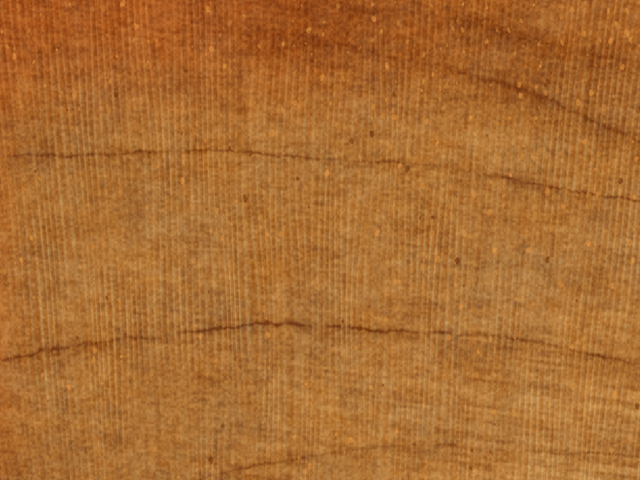
This texture is drawn by a Shadertoy shader. Its source:

```glsl
// Macro view of cut wood: fine near-vertical rays, arched growth ring lines,
// orange flecks and faint slanted scratches over a warm brown ground.
// Layered noise sets the tone, a three-colour ramp paints it.
#define DARK_WOOD   vec3(0.46, 0.23, 0.07)
#define MID_WOOD    vec3(0.67, 0.435, 0.19)
#define LIGHT_WOOD  vec3(0.83, 0.62, 0.35)
#define FLECK_COLOR vec3(0.86, 0.56, 0.24)
#define RAY_COUNT   76.0
#define RAY_DEPTH   0.085
#define FLECK_GRID  38.0
#define GRAIN       0.24

float hash(vec2 p) {
    vec3 q = fract(p.xyx * vec3(0.1031, 0.1030, 0.0973));
    q += dot(q, q.yzx + 33.33);
    return fract((q.x + q.y) * q.z);
}

float noise(vec2 p) {
    vec2 i = floor(p), f = fract(p);
    f = f * f * (3.0 - 2.0 * f);
    return mix(mix(hash(i), hash(i + vec2(1, 0)), f.x),
               mix(hash(i + vec2(0, 1)), hash(i + vec2(1, 1)), f.x), f.y);
}

// Layered noise centred on zero
float layers(vec2 p) {
    float sum = 0.0, amp = 0.5;
    for (int i = 0; i < 4; i++) {
        sum += amp * (noise(p) - 0.5);
        p = mat2(0.8, 0.6, -0.6, 0.8) * p * 2.1 + 7.3;
        amp *= 0.6;
    }
    return sum;
}

// Signed height above an arched ring with separate left and right bends
float ringHeight(vec2 p, vec2 peak, float bendLeft, float bendRight) {
    float x = p.x - peak.x;
    float wobble = 0.004 * sin(p.x * 13.0 + peak.y * 40.0)
                 + 0.007 * (noise(vec2(p.x * 45.0, peak.y * 90.0)) - 0.5)
                 + 0.004 * (noise(p * vec2(150.0, 60.0)) - 0.5);
    return p.y - peak.y - wobble + (x < 0.0 ? bendLeft : bendRight) * x * x;
}

// Thin broken line with a soft shadow, longer below than above
float ringShade(vec2 p, float d, float width, float line, float halo, float reach) {
    float broken = smoothstep(0.1, 0.75, 0.6 * noise(vec2(p.x * 9.0, width * 9e3))
                                       + 0.4 * noise(p * vec2(80.0, 40.0)));
    float shadow = exp(-abs(d) / (d < 0.0 ? reach : reach * 0.45));
    return line * broken * exp(-d * d / (width * width)) + halo * shadow;
}

// Cellular flecks: x is coverage, y is a random shade
vec2 flecks(vec2 p, float density, float soft) {
    vec2 g = p * FLECK_GRID, cell = floor(g), result = vec2(0);
    for (int j = -1; j <= 1; j++)
    for (int i = -1; i <= 1; i++) {
        vec2 c = cell + vec2(i, j);
        vec2 center = c + 0.1 + 0.8 * vec2(hash(c + 11.1), hash(c + 23.9));
        vec2 d = (g - center) * vec2(1.25, 0.85);
        d.x += 0.5 * d.y * (hash(c + 5.3) - 0.5);
        d += 0.12 * (vec2(noise(g * 5.0), noise(g * 5.0 + 9.0)) - 0.5);
        float size = mix(0.07, 0.24, pow(hash(c + 41.0), 1.6));
        float cover = (1.0 - smoothstep(size - soft, size + soft, length(d)))
                    * step(hash(c + 3.7), density);
        if (cover > result.x) result = vec2(cover, hash(c + 61.0));
    }
    return result;
}

void mainImage(out vec4 fragColor, in vec2 fragCoord) {
    vec2 p = fragCoord / iResolution.y;
    float right = smoothstep(0.3, 1.25, p.x);
    float top = smoothstep(0.66, 1.0, p.y);

    // Broad light, mottling and fine grain
    float tone = 0.50 + 0.06 * right * (1.0 - top) - 0.08 * top;
    tone += 0.08 * smoothstep(0.35, 0.0, p.y) * right;
    tone += 0.17 * layers(p * vec2(4.0, 7.0)) + 0.24 * layers(p * vec2(24.0, 44.0) + 19.0);
    float speck = noise(p * vec2(230.0, 210.0)) - 0.5;
    tone += GRAIN * speck + GRAIN * 0.8 * (noise(p * vec2(100.0, 150.0) + 50.0) - 0.5);

    // Rays fan out slightly towards the top
    float u = p.x - 0.16 * (p.x - 0.6) * (p.y - 0.5) + 0.002 * sin(p.y * 9.0 + p.x * 5.0);
    float phase = u * RAY_COUNT + 1.3 * noise(vec2(u * 24.0, p.y * 3.0));
    float strength = 0.15 + 1.2 * noise(vec2(u * 14.0, p.y * 6.0) + 8.0);
    float wave = cos(6.28318 * phase);
    float ray = (wave + 0.35 * cos(12.56637 * phase + 0.8)) * strength;
    float bands = 0.6 * noise(vec2(u * 38.0, p.y * 2.5)) + noise(vec2(u * 165.0, p.y * 12.0)) - 0.8;
    tone += RAY_DEPTH * ray + 0.13 * bands;

    // Slanted scratches, strongest low on the right
    float slant = p.y + 0.13 * p.x;
    float scratch = noise(vec2(p.x * 7.0, slant * 130.0)) - 0.5;
    tone += scratch * (0.10 + 0.20 * right * smoothstep(0.45, 0.1, p.y));

    // Growth rings
    float fade = 0.45 + 0.9 * noise(vec2(p.x * 11.0, p.y * 3.0));
    float shade = ringShade(p, ringHeight(p, vec2(0.35, 0.684), 0.11, 0.11), 0.0034, 0.32, 0.10, 0.02);
    shade += ringShade(p, ringHeight(p, vec2(0.62, 0.321), 0.20, 0.15), 0.0038, 0.40, 0.13, 0.025);
    shade += ringShade(p, ringHeight(p, vec2(0.87, 0.07), 0.35, 0.12), 0.0035, 0.20, 0.10, 0.02);
    float upper = smoothstep(0.35, 0.8, p.x);
    shade += upper * ringShade(p, ringHeight(p, vec2(0.3, 0.945), 0.0, 0.22), 0.005, 0.12, 0.20, 0.05);
    shade += upper * ringShade(p, ringHeight(p, vec2(0.5, 0.995), 0.0, 0.19), 0.01, 0.05, 0.19, 0.05);
    tone -= shade * fade;

    // Colour ramp, with orange rays and a red glow at the top and left rim
    tone = clamp(tone, 0.0, 1.0);
    vec3 color = mix(DARK_WOOD, MID_WOOD, min(tone * 2.0, 1.0));
    color = mix(color, LIGHT_WOOD, max(tone * 2.0 - 1.0, 0.0));
    float warm = layers(p * 9.0 + 31.0) + layers(p * 60.0) - 0.35 * ray;
    color += warm * vec3(0.030, -0.020, -0.065) + vec3(0.0, 0.005, 0.015) * (1.0 - top);
    float glow = top * (1.0 - 0.6 * right) + 0.4 * exp(-p.x * 25.0);
    color *= mix(vec3(1.0), vec3(1.04, 0.85, 0.72), min(glow, 1.0));

    // Orange flecks, denser to the upper right, with a few dark pits
    float density = 0.17 + 0.33 * right * smoothstep(0.0, 0.8, p.y) + 0.12 * top;
    vec2 fleck = flecks(p, density, 0.04 + FLECK_GRID / iResolution.y * 0.5);
    vec3 tint = fleck.y < 0.12 ? DARK_WOOD : FLECK_COLOR * (0.82 + 0.2 * fleck.y);
    color = mix(color, tint + 0.08 * speck, fleck.x * 0.7);

    fragColor = vec4(clamp(color, 0.0, 1.0), 1.0);
}
```
